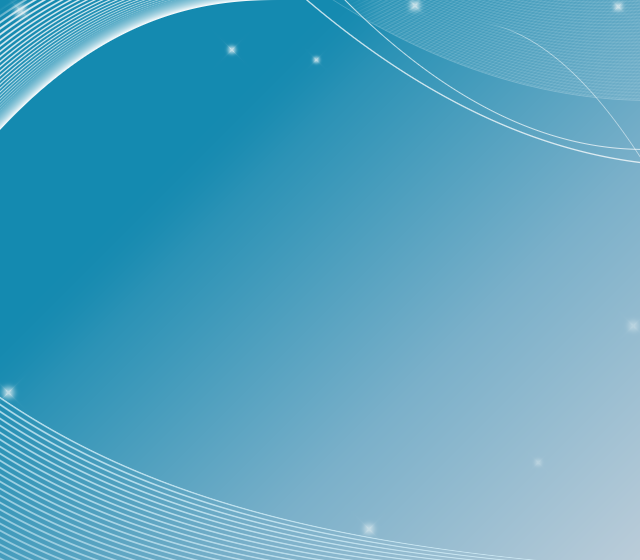
Give the GLSL for this background, as a Shadertoy shader.

```glsl
// Distance in canvas heights to the zero line of a smooth field
float lineDist(float field) {
    float slope = length(vec2(dFdx(field), dFdy(field)));
    return field / max(slope * iResolution.y, 1e-5);
}

// Antialiased coverage below zero distance
float fill(float dist) {
    return clamp(0.5 - dist * iResolution.y, 0.0, 1.0);
}

float stroke(float field, float halfWidth) {
    return fill(abs(lineDist(field)) - halfWidth);
}

// Repeating lines that settle to their mean where too fine to resolve
float stripes(float v, float halfWidth) {
    float blur = max(fwidth(v), 1e-4);
    float d = abs(fract(v) - 0.5);
    float line = 1.0 - smoothstep(halfWidth - 0.5 * blur, halfWidth + 0.5 * blur, d);
    return mix(line, 2.0 * halfWidth, smoothstep(0.4, 0.9, blur));
}

// Soft core with four diagonal rays
float sparkle(vec2 q, float size) {
    q = abs(q) / size;
    vec2 r = abs(vec2(q.x + q.y, q.x - q.y)) * 0.7071;
    float core = exp(-pow(dot(q, q), 1.3) * 2.2);
    float rays = exp(-r.y * 9.0 - r.x * 1.5);
    return min(core * 0.75 + rays * 0.55, 1.0);
}

vec3 backdrop(vec2 p) {
    float s = p.x + 1.0 - p.y;
    vec3 deep = vec3(0.08, 0.54, 0.69);
    vec3 sky = vec3(0.48, 0.69, 0.79);
    vec3 mist = vec3(0.73, 0.80, 0.85);
    vec3 color = mix(deep, sky, smoothstep(0.5, 0.8, s) * clamp((s - 0.6) / 0.83, 0.0, 1.0));
    return mix(color, mist, clamp((s - 1.43) / 0.71, 0.0, 1.0));
}

void mainImage(out vec4 fragColor, in vec2 fragCoord) {
    vec2 p = fragCoord / iResolution.y;
    float depth = 1.0 - p.y;
    vec3 color = backdrop(p);
    vec3 white = vec3(1.0);

    // Faint woven mesh, upper right
    float x = p.x - 0.595;
    float meshEdge = depth - 0.634 * x + 0.56 * x * x;
    float meshFade = smoothstep(0.0, 0.1, x);
    float weave = stripes(meshEdge / (0.004 + 0.003 * x), 0.22)
                + stripes((depth + 0.45 * x + 0.5 * x * x) / 0.0065, 0.2);
    color = mix(color, vec3(0.68, 0.83, 0.88), fill(lineDist(meshEdge)) * meshFade * (0.07 + 0.17 * weave));
    color = mix(color, white, 0.22 * stroke(meshEdge, 0.0007));

    // Sweeping arcs, upper right
    x = p.x - 0.548;
    color = mix(color, white, 0.75 * stroke(depth - 0.85 * x + 0.609 * x * x, 0.0012));
    x = p.x - 0.616;
    color = mix(color, white, 0.7 * stroke(depth - x + 0.937 * x * x, 0.0009));
    x = p.x - 0.893;
    float arc = stroke(depth - 0.0476 - 0.317 * x - 2.45 * x * x, 0.0007);
    color = mix(color, white, 0.55 * arc * smoothstep(0.86, 0.95, p.x));

    // Bright ribbon, upper left
    float taper = max(1.0 - p.x / 0.5, 0.0);
    float rise = 0.232 * pow(taper, 2.3) - depth;
    float ribbon = rise / sqrt(1.0 + pow(1.07 * pow(taper, 1.3), 2.0));
    float threads = stripes(sqrt(max(ribbon, 1e-5) / (0.00011 * (1.0 - 0.5 * p.x))), 0.2);
    float glow = exp(-max(ribbon, 0.0) / 0.021);
    float ribbonMask = fill(-ribbon) * (1.0 - smoothstep(0.125, 0.15, ribbon));
    color = mix(color, white, ribbonMask * max(glow, 0.8 * threads));

    // Spreading lines, lower left
    float crest = 0.342 * exp(-2.0 * p.x) - 0.05;
    float row = (crest - p.y) / (0.0125 - 0.0075 * min(p.x, 1.0));
    float rows = stripes(row + 0.35, 0.15) * fill(-lineDist(row));
    color = mix(color, vec3(0.82, 0.93, 0.97), rows * (0.8 - 0.012 * row));

    // Scattered sparkles: position, size, brightness
    vec4 stars[9] = vec4[9](
        vec4(0.037, 0.981, 0.017, 0.75), vec4(0.414, 0.911, 0.011, 0.85),
        vec4(0.565, 0.893, 0.009, 0.80), vec4(0.741, 0.990, 0.015, 0.80),
        vec4(1.104, 0.988, 0.012, 0.80), vec4(0.015, 0.299, 0.016, 0.80),
        vec4(1.131, 0.418, 0.015, 0.45), vec4(0.961, 0.174, 0.010, 0.40),
        vec4(0.659, 0.055, 0.015, 0.65));
    for (int i = 0; i < 9; i++) {
        float light = sparkle(p - stars[i].xy, stars[i].z) * stars[i].w;
        color = mix(color, vec3(0.90, 0.94, 0.95), light);
    }

    fragColor = vec4(color, 1.0);
}
```
